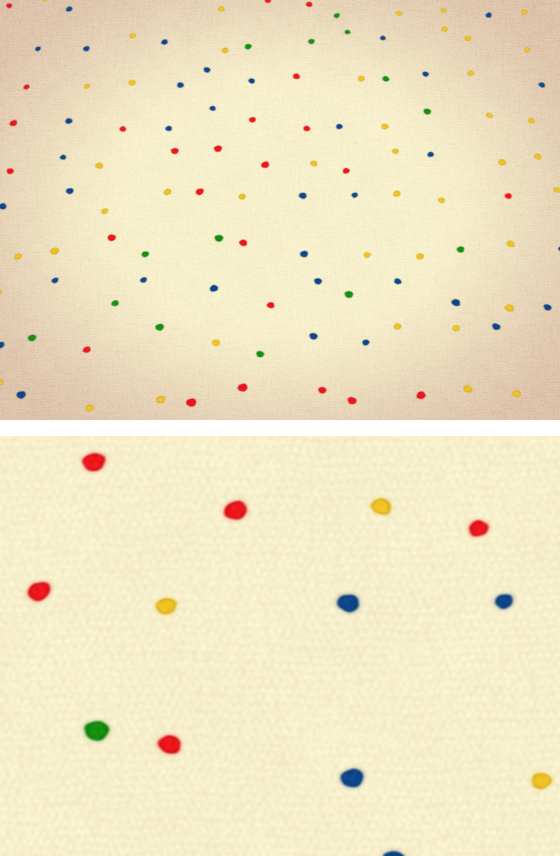
Top: the whole. Bottom: its middle third, enlarged.
A Shadertoy shader for this texture:

```glsl
// Cream woven cloth, seen at a slant, scattered with small red, blue, green and yellow dots.

const float TAU = 6.2831853;
const float SLANT = 0.25;       // how much the cloth recedes toward the top
const float DOT_CELL = 0.13;    // spacing of the dots on the cloth
const float THREAD = 0.0066;    // spacing of the threads

const vec3 CREAM  = vec3(0.965, 0.935, 0.795);
const vec3 BLUSH  = vec3(0.860, 0.755, 0.660);
const vec3 RED    = vec3(0.93, 0.08, 0.10);
const vec3 BLUE   = vec3(0.05, 0.27, 0.54);
const vec3 GREEN  = vec3(0.08, 0.56, 0.05);
const vec3 YELLOW = vec3(0.94, 0.76, 0.13);

vec2 hash2(vec2 cell, float seed) {
    vec3 h = fract(vec3(cell.xyx + seed) * vec3(0.1031, 0.1030, 0.0973));
    h += dot(h, h.yzx + 33.33);
    return fract((h.xx + h.yz) * h.zy);
}

// Distance to the nearest of the points jittered inside unit cells.
float cellular(vec2 p, float seed) {
    vec2 cell = floor(p);
    float nearest = 2.0;
    for (int j = -1; j <= 1; j++)
    for (int i = -1; i <= 1; i++) {
        vec2 c = cell + vec2(i, j);
        nearest = min(nearest, length(c + hash2(c, seed) - p));
    }
    return nearest;
}

vec3 dotColor(float pick) {
    if (pick < 0.29) return YELLOW;
    if (pick < 0.53) return RED;
    if (pick < 0.80) return BLUE;
    return GREEN;
}

// Signed distance to a flattened blob with a slightly uneven rim.
float blob(vec2 d, float radius, float tilt, float phase) {
    float c = cos(tilt), s = sin(tilt);
    d = mat2(c, -s, s, c) * d;
    d.y *= 1.25;
    float a = atan(d.y, d.x);
    float rim = 0.04 * sin(3.0 * a + phase) + 0.02 * sin(5.0 * a - 2.0 * phase);
    return length(d) - radius * (1.0 + rim);
}

// Light falling off toward the corners: 0 in the middle, 1 at the far corners.
float lightLoss(vec2 uv) {
    return smoothstep(0.5, 1.35, length(uv * 2.0 - 1.0));
}

// Crossing threads and fine grain, centred on zero.
float weave(vec2 p, float spacing) {
    vec2 t = p / spacing;
    t += 0.25 * sin(p.yx * 19.0) + 0.12 * sin(p.yx * 83.0);
    float threads = sin(TAU * t.x) * sin(TAU * t.y * 0.5) + 0.5 * sin(TAU * t.y);
    float slubs = 0.5 - cellular(t * vec2(0.16, 0.9), 31.0)
                + 0.5 - cellular(t * vec2(0.9, 0.16), 53.0);
    float grain = 0.5 - cellular(t * 1.3, 7.0);
    return 0.010 * threads + 0.016 * slubs + 0.040 * grain;
}

// Broad unevenness of the cloth.
float mottle(vec2 p) {
    return sin(p.x * 31.0 + 2.0 * sin(p.y * 17.0)) * sin(p.y * 27.0 + p.x * 9.0);
}

// Blends one jittered dot per cell over the cloth.
vec3 addDots(vec3 color, vec2 p, float middle, float soft) {
    float depth = 1.0 + SLANT * p.y;
    vec2 stretch = vec2(depth, 1.0 + 2.0 * SLANT * p.y);
    vec2 q = vec2(p.x - middle, p.y) * depth / DOT_CELL;
    vec2 cell = floor(q);
    for (int j = -1; j <= 1; j++)
    for (int i = -1; i <= 1; i++) {
        vec2 c = cell + vec2(i, j);
        vec2 place = hash2(c, 61.0), kind = hash2(c, 143.0), form = hash2(c, 217.0);
        vec2 center = c + 0.5 + 0.64 * (place - 0.5);
        vec2 d = (q - center) * DOT_CELL / stretch;

        float radius = mix(0.0106, 0.0067, p.y) * mix(0.85, 1.1, kind.y);
        vec3 ink = dotColor(kind.x);
        if (ink == BLUE) radius *= 0.93;
        float dist = blob(d, radius, 0.7 * (form.x - 0.4), TAU * form.y);

        // Faint dyed fringe, then the solid dot with a darker rim.
        float fringe = 0.2 * (1.0 - smoothstep(0.0, 0.005, dist));
        color = mix(color, color * mix(vec3(1.0), ink, 0.7), fringe);
        float rim = smoothstep(-0.5 * radius, 0.0, dist);
        color = mix(color, ink * (1.0 - 0.1 * rim), 1.0 - smoothstep(-soft, soft, dist));
    }
    return color;
}

void mainImage(out vec4 fragColor, in vec2 fragCoord) {
    vec2 uv = fragCoord / iResolution.xy;
    vec2 p = fragCoord / iResolution.y;
    float middle = 0.5 * iResolution.x / iResolution.y;
    float soft = 0.0014 + 0.6 / iResolution.y;

    float loss = lightLoss(uv);
    vec3 cloth = mix(CREAM, BLUSH, loss) + 0.004 * mottle(p);
    vec3 color = addDots(cloth, p, middle, soft);
    color += weave(p, THREAD) * mix(0.9, 1.3, loss) * vec3(0.7, 1.0, 1.25);
    fragColor = vec4(clamp(color, 0.0, 1.0), 1.0);
}
```
